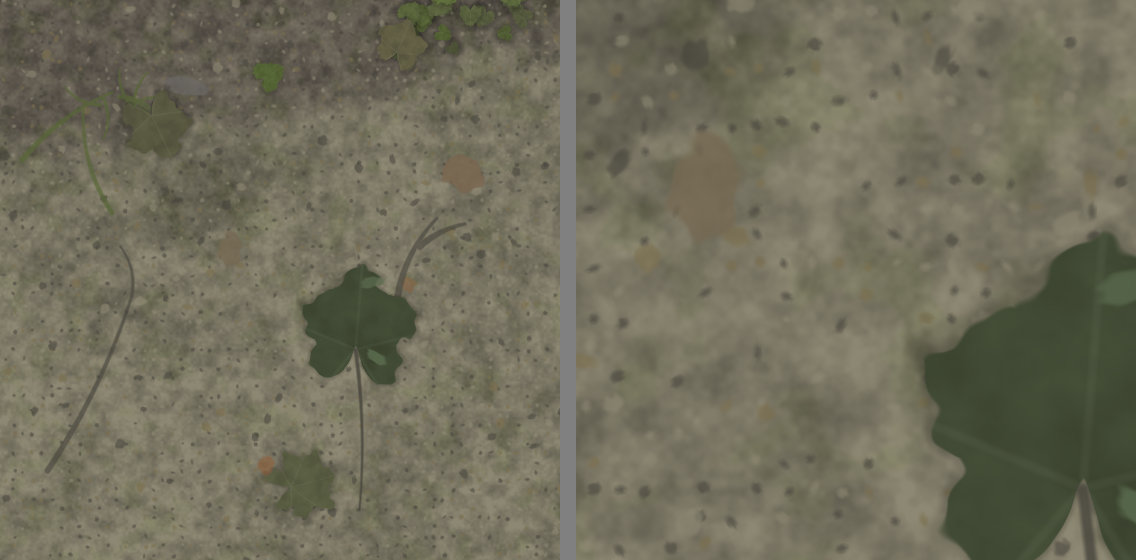
Left: the whole. Right: its middle third, enlarged.
Give the GLSL for this texture, as a WebGL 1 fragment shader.

```glsl
precision highp float;
// Damp sandy ground with darker soil, pebbles, twigs, grass and fallen lobed leaves.
uniform vec2 u_resolution;

const float TAU = 6.2831853;
const vec3 DARK_SOIL = vec3(0.26, 0.25, 0.215);
const vec3 PALE_SAND = vec3(0.54, 0.52, 0.44);
const vec3 TWIG = vec3(0.28, 0.27, 0.24);
const vec3 GRASS = vec3(0.34, 0.40, 0.21);
const vec3 LEAF_GREEN = vec3(0.25, 0.285, 0.20);
const vec3 LEAF_OLIVE = vec3(0.34, 0.355, 0.25);
const vec3 OCHRE = vec3(0.54, 0.40, 0.27);

float hash(vec2 p) {
  vec3 q = fract(p.xyx * 0.1031);
  q += dot(q, q.yzx + 33.33);
  return fract((q.x + q.y) * q.z);
}

vec2 hash2(vec2 p) {
  return vec2(hash(p), hash(p + 57.3));
}

float noise(vec2 p) {
  vec2 i = floor(p), f = fract(p);
  f = f * f * (3.0 - 2.0 * f);
  float low = mix(hash(i), hash(i + vec2(1, 0)), f.x);
  float high = mix(hash(i + vec2(0, 1)), hash(i + vec2(1, 1)), f.x);
  return mix(low, high, f.y);
}

float fbm(vec2 p) {
  float sum = 0.0, gain = 0.5;
  for (int i = 0; i < 4; i++) {
    sum += gain * noise(p);
    p = mat2(1.6, 1.2, -1.2, 1.6) * p + 19.7;
    gain *= 0.5;
  }
  return sum / 0.9375;
}

vec2 rotate(vec2 p, float angle) {
  float c = cos(angle), s = sin(angle);
  return vec2(c * p.x - s * p.y, s * p.x + c * p.y);
}

// Tapering line from a to b, bowed sideways by bend.
float stroke(vec2 p, vec2 a, vec2 b, float bend, float width) {
  vec2 along = b - a;
  float t = clamp(dot(p - a, along) / dot(along, along), 0.0, 1.0);
  vec2 side = normalize(vec2(-along.y, along.x));
  float d = length(p - a - along * t - side * bend * 4.0 * t * (1.0 - t));
  return 1.0 - smoothstep(-0.0015, 0.0025, d - width * (1.0 - 0.6 * t));
}

// Rough-edged oval.
float blob(vec2 p, vec2 size, float angle) {
  vec2 q = rotate(p, angle) / size;
  float edge = 0.75 + 0.5 * noise(q * 1.7 + size * 900.0);
  float soft = 0.002 / min(size.x, size.y);
  return 1.0 - smoothstep(-soft, soft, length(q) - edge);
}

// Lobed leaf with a notch at its stalk, veins and a soft contact shadow.
vec3 paintLeaf(vec3 ground, vec2 p, float radius, float turn, float lobes, vec3 tint) {
  vec2 q = rotate(p, turn) / radius;
  float a = atan(q.x, q.y);
  float lobe = abs(fract(a * lobes / TAU) - 0.5) * 2.0;
  float rim = 0.7 + 0.28 * lobe + 0.22 * (noise(q * 6.0 + turn * 9.0) - 0.5);
  rim *= 1.0 - 0.55 * smoothstep(2.7, 3.14, abs(a));
  float d = (length(q) - rim) * radius;
  vec2 v = q + vec2(0.0, 0.32);
  float ray = abs(fract(atan(v.x, v.y) * lobes / TAU + 0.5) - 0.5) * length(v);
  float vein = 1.0 - smoothstep(0.005, 0.03, ray);
  vec3 blade = tint * (0.88 + 0.24 * fbm(q * 4.0 + turn)) + 0.025 * vein;
  ground *= 1.0 - 0.16 * (1.0 - smoothstep(0.0, 0.014, d));
  return mix(ground, blade, 1.0 - smoothstep(-0.002, 0.002, d));
}

// One random stone in some of the cells of a grid.
vec3 paintPebbles(vec3 ground, vec2 uv, float cells, float share) {
  vec2 cell = floor(uv * cells);
  vec2 rnd = hash2(cell + cells);
  vec2 offset = fract(uv * cells) - 0.35 - 0.3 * rnd;
  vec2 size = (0.10 + 0.14 * hash2(cell + 11.0)) / cells;
  float kind = hash(cell + 83.0);
  vec3 tint = kind < 0.4 ? TWIG : (kind < 0.65 ? vec3(0.48, 0.43, 0.30) : PALE_SAND * 1.03);
  float cover = blob(offset / cells, size, rnd.x * TAU) * step(hash(cell + 5.0), share);
  return mix(ground, tint, cover * 0.6);
}

vec3 paintGround(vec2 uv) {
  float broad = fbm(uv * 7.0), grain = fbm(uv * 48.0);
  float edge = uv.y - mix(0.70, 0.91, uv.x) + 0.22 * (broad - 0.5);
  float shade = smoothstep(-0.06, 0.07, edge);
  float hollow = 1.0 - smoothstep(0.02, 0.12, length((uv - vec2(0.36, 0.61)) * vec2(0.9, 1.0)) + 0.12 * (broad - 0.5));
  float tone = 0.78 - 0.42 * shade - 0.27 * hollow;
  tone += 0.75 * (grain - 0.5) + 0.5 * (broad - 0.5) + 0.16 * (noise(uv * 190.0) - 0.5);
  vec3 soil = mix(DARK_SOIL, PALE_SAND, clamp(tone, 0.05, 1.05));
  float moss = smoothstep(0.5, 0.75, fbm(uv * 30.0 + 41.0));
  return soil + moss * vec3(-0.025, -0.012, -0.035) + shade * vec3(0.004, -0.006, 0.008);
}

void main() {
  vec2 uv = gl_FragCoord.xy / u_resolution;
  vec3 col = paintGround(uv);
  col = paintPebbles(col, uv, 60.0, 0.45);
  col = paintPebbles(col, rotate(uv, 0.6) + 3.0, 26.0, 0.25);

  // Ochre fragments and a dry leaf
  col = mix(col, vec3(0.48, 0.40, 0.31), 0.8 * blob(uv - vec2(0.825, 0.69), vec2(0.038, 0.030), 0.5));
  col = mix(col, vec3(0.46, 0.41, 0.32), 0.8 * blob(uv - vec2(0.41, 0.555), vec2(0.022, 0.029), 0.2));
  col = mix(col, OCHRE, 0.8 * blob(uv - vec2(0.475, 0.17), vec2(0.014, 0.018), 0.3));
  col = mix(col, OCHRE, 0.6 * blob(uv - vec2(0.73, 0.492), vec2(0.013), 0.0));
  col = mix(col, vec3(0.42, 0.41, 0.40), 0.7 * blob(uv - vec2(0.335, 0.845), vec2(0.04, 0.015), 0.2));

  // Twigs
  float twig = stroke(uv, vec2(0.085, 0.16), vec2(0.235, 0.47), -0.012, 0.005);
  twig = max(twig, stroke(uv, vec2(0.235, 0.47), vec2(0.215, 0.56), -0.010, 0.003));
  twig = max(twig, stroke(uv, vec2(0.71, 0.47), vec2(0.78, 0.61), 0.012, 0.006));
  twig = max(twig, stroke(uv, vec2(0.75, 0.56), vec2(0.83, 0.60), 0.006, 0.006));
  col = mix(col, TWIG, 0.65 * twig);

  // Grass tuft
  float grass = stroke(uv, vec2(0.04, 0.715), vec2(0.20, 0.835), 0.012, 0.005);
  grass = max(grass, stroke(uv, vec2(0.20, 0.62), vec2(0.15, 0.82), 0.018, 0.004));
  for (int i = 0; i < 7; i++) {
    vec2 rnd = hash2(vec2(float(i), 4.0));
    vec2 root = vec2(0.17 + 0.08 * rnd.x, 0.80 + 0.03 * rnd.y);
    grass = max(grass, stroke(uv, root, root + rotate(vec2(0.07, 0.0), rnd.y * TAU), 0.008, 0.003));
  }
  col = mix(col, GRASS, 0.7 * grass);

  // Leafy corner
  for (int i = 0; i < 16; i++) {
    vec2 rnd = hash2(vec2(float(i), 29.0));
    vec2 centre = vec2(0.70 + 0.28 * rnd.x, 0.90 + 0.12 * rnd.y + 0.02 * rnd.x);
    vec3 tint = mix(LEAF_OLIVE, GRASS, hash(rnd * 91.0)) * (0.85 + 0.25 * rnd.y);
    col = paintLeaf(col, uv - centre, 0.012 + 0.018 * rnd.y, rnd.x * TAU, 3.0, tint);
  }
  col = paintLeaf(col, uv - vec2(0.715, 0.92), 0.048, 0.4, 5.0, vec3(0.37, 0.36, 0.26));
  col = paintLeaf(col, uv - vec2(0.48, 0.865), 0.030, 1.0, 3.0, GRASS * 0.95);

  // Fallen leaves
  col = paintLeaf(col, uv - vec2(0.28, 0.775), 0.065, 2.7, 5.0, vec3(0.34, 0.34, 0.25));
  col = paintLeaf(col, uv - vec2(0.54, 0.135), 0.066, 1.3, 7.0, LEAF_OLIVE);
  col = paintLeaf(col, uv - vec2(0.638, 0.412), 0.112, 0.08, 5.0, LEAF_GREEN);
  col = mix(col, TWIG, 0.8 * stroke(uv, vec2(0.635, 0.375), vec2(0.642, 0.09), 0.008, 0.003));
  vec3 fold = vec3(0.36, 0.43, 0.31);
  col = mix(col, fold, 0.8 * blob(uv - vec2(0.672, 0.362), vec2(0.020, 0.009), 0.6));
  col = mix(col, fold, 0.7 * blob(uv - vec2(0.665, 0.496), vec2(0.022, 0.009), -0.2));

  gl_FragColor = vec4(col, 1.0);
}
```
